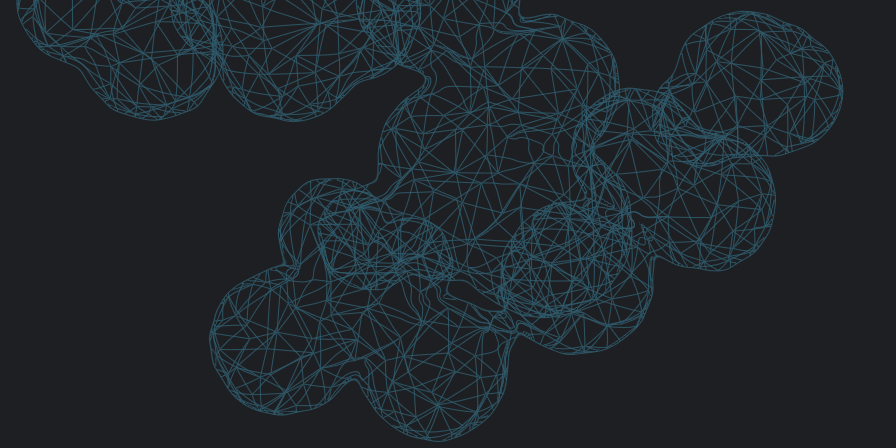
A WebGL 2 fragment shader for this background:

```glsl
#version 300 es
precision highp float;
// Teal wireframe of merged round blobs on a charcoal background.

#define BLOBS 12
#define BLEND 0.012        // softness of the joins between blobs
#define RIM_DEPTH 0.13     // distance over which the mesh tightens to the rim
#define CELL 0.075         // mesh spacing
#define JITTER 0.85        // irregularity of mesh vertices
#define LINE_HALF 0.0012   // half line width
#define LINE_ALPHA 0.82
#define WOBBLE 0.010       // unevenness of the outline
#define BACKGROUND vec3(0.114, 0.121, 0.132)
#define WIRE vec3(0.185, 0.365, 0.435)

uniform vec2 u_resolution;
out vec4 outColor;

// Blob centres and radii, in units of the canvas height
const vec3 FRONT[BLOBS] = vec3[BLOBS](
  vec3(0.195, 1.013, 0.161), vec3(0.339, 0.891, 0.159), vec3(0.977, 1.021, 0.185),
  vec3(1.094, 0.831, 0.130), vec3(1.016, 0.648, 0.172), vec3(1.224, 0.805, 0.159),
  vec3(1.211, 0.492, 0.200), vec3(1.003, 0.518, 0.143), vec3(0.828, 0.471, 0.117),
  vec3(1.667, 0.813, 0.161), vec3(1.745, 0.797, 0.135), vec3(1.563, 0.740, 0.109));
const vec3 BACK[BLOBS] = vec3[BLOBS](
  vec3(0.521, 1.000, 0.143), vec3(0.643, 0.891, 0.161), vec3(0.781, 0.974, 0.156),
  vec3(0.742, 0.484, 0.120), vec3(0.633, 0.237, 0.164), vec3(0.807, 0.310, 0.143),
  vec3(0.969, 0.180, 0.164), vec3(0.911, 0.414, 0.099), vec3(1.289, 0.380, 0.172),
  vec3(1.576, 0.552, 0.156), vec3(1.419, 0.661, 0.143), vec3(1.107, 0.258, 0.044));

vec2 hash2(vec2 p) {
  vec3 h = fract(p.xyx * vec3(0.1031, 0.1030, 0.0973));
  h += dot(h, h.yzx + 33.33);
  return fract((h.xx + h.yz) * h.zy);
}

float gradientNoise(vec2 p) {
  vec2 i = floor(p), f = fract(p), u = f * f * (3.0 - 2.0 * f);
  vec2 e = vec2(1.0, 0.0);
  float a = dot(hash2(i) * 2.0 - 1.0, f);
  float b = dot(hash2(i + e) * 2.0 - 1.0, f - e);
  float c = dot(hash2(i + e.yx) * 2.0 - 1.0, f - e.yx);
  float d = dot(hash2(i + 1.0) * 2.0 - 1.0, f - 1.0);
  return mix(mix(a, b, u.x), mix(c, d, u.x), u.y);
}

// Smooth union of blobs: outward direction in xy, signed distance in z
vec3 blobField(vec2 p, vec3 blobs[BLOBS]) {
  float total = 1e-30;
  vec2 outward = vec2(0.0);
  for (int i = 0; i < BLOBS; i++) {
    vec2 v = p - blobs[i].xy;
    float len = max(length(v), 1e-4);
    float weight = exp((blobs[i].z - len) / BLEND);
    total += weight;
    outward += weight * v / len;
  }
  return vec3(outward / total, -BLEND * log(total));
}

float lineCoverage(float pixels) {
  return clamp(LINE_HALF * u_resolution.y + 0.5 - pixels, 0.0, 1.0);
}

vec2 vertex(vec2 cell, float seed) {
  return cell + 0.5 + JITTER * (hash2(cell + seed) - 0.5);
}

// Distance to a segment, taken back to pixels through the Jacobian
float segmentPixels(vec2 q, vec2 a, vec2 b, mat2 jacobian) {
  vec2 ab = b - a;
  vec2 v = q - a - ab * clamp(dot(q - a, ab) / dot(ab, ab), 0.0, 1.0);
  return dot(v, v) / max(length(v * jacobian), 1e-7);
}

// Irregular triangle mesh, turned by an angle
float mesh(vec2 q, float angle, float seed) {
  float c = cos(angle), s = sin(angle);
  q = mat2(c, s, -s, c) * q / CELL;
  mat2 jacobian = mat2(dFdx(q), dFdy(q));
  vec2 base = floor(q);
  float nearest = 1e3;
  for (int y = -1; y <= 1; y++)
  for (int x = -1; x <= 1; x++) {
    vec2 cell = base + vec2(x, y);
    vec2 a = vertex(cell, seed), b = vertex(cell + vec2(1, 0), seed);
    vec2 d = vertex(cell + vec2(0, 1), seed), e = vertex(cell + 1.0, seed);
    bool rising = hash2(cell + seed + 57.0).x > 0.5;
    nearest = min(nearest, segmentPixels(q, a, b, jacobian));
    nearest = min(nearest, segmentPixels(q, a, d, jacobian));
    nearest = min(nearest, segmentPixels(q, rising ? a : b, rising ? e : d, jacobian));
  }
  return lineCoverage(nearest);
}

// Near and far faces of one group; returns the share left unpainted
float wireGap(vec2 p, vec3 blobs[BLOBS], float seed) {
  vec3 field = blobField(p, blobs);
  float dist = field.z + WOBBLE * gradientNoise(p * 17.0 + seed);
  float t = clamp(1.0 + dist / RIM_DEPTH, 0.0, 0.97);
  vec2 q = p + field.xy * RIM_DEPTH * (asin(t) - t);   // unroll the round surface
  float inside = clamp(0.5 - dist * u_resolution.y, 0.0, 1.0);
  float near = mesh(q, 0.35 + seed, seed) * inside;
  float far = mesh(q, 1.15 + seed, seed + 91.0) * inside;
  float rim = lineCoverage(abs(dist) * u_resolution.y);
  return (1.0 - LINE_ALPHA * near) * (1.0 - LINE_ALPHA * far) * (1.0 - LINE_ALPHA * rim);
}

void main() {
  vec2 p = gl_FragCoord.xy / u_resolution.y;
  float gap = wireGap(p, FRONT, 13.0) * wireGap(p, BACK, 38.0);
  outColor = vec4(mix(WIRE, BACKGROUND, gap), 1.0);
}
```
